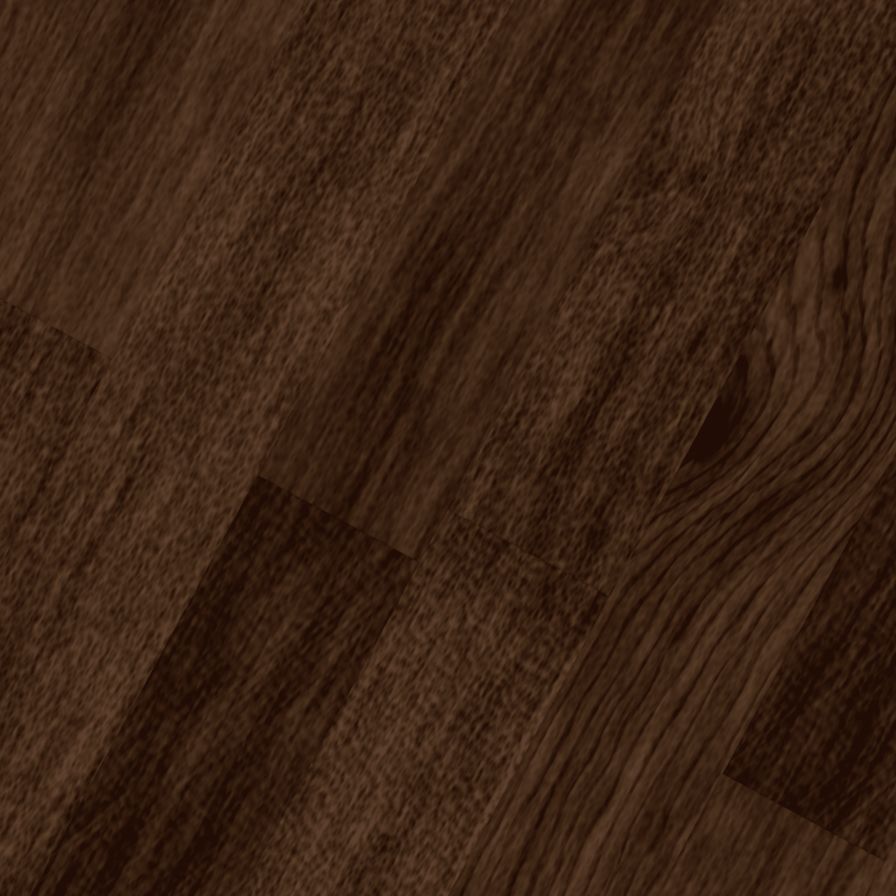
Write a three.js fragment shader that draws this texture.

```glsl
varying vec2 vUv;

#define ALONG vec2(0.475, 0.88)
#define ROW_WIDTH 0.205
#define PLANK_LENGTH 1.6
#define DARK_WOOD vec3(0.125, 0.045, 0.02)
#define LIGHT_WOOD vec3(0.34, 0.23, 0.155)
#define BASE_TONE 0.62
#define STREAKS vec2(17.0, 1.3)
#define GRAIN vec2(75.0, 5.0)
#define FIBRES vec2(230.0, 24.0)
#define PORES vec2(210.0, 85.0)
#define RING_FREQ 310.0
#define SOFTNESS 0.0008

float hash(vec2 p) {
  p = fract(p * vec2(0.1031, 0.1137));
  p += dot(p, p.yx + 33.33);
  return fract((p.x + p.y) * p.x * 7.31);
}

float noise(vec2 p) {
  vec2 cell = floor(p), f = fract(p);
  f = f * f * (3.0 - 2.0 * f);
  float low = mix(hash(cell), hash(cell + vec2(1.0, 0.0)), f.x);
  float high = mix(hash(cell + vec2(0.0, 1.0)), hash(cell + 1.0), f.x);
  return mix(low, high, f.y);
}

// Distance to the nearest scattered cell centre
float cellular(vec2 p) {
  vec2 cell = floor(p);
  float nearest = 2.0;
  for (int y = -1; y <= 1; y++) {
    for (int x = -1; x <= 1; x++) {
      vec2 c = cell + vec2(float(x), float(y));
      vec2 centre = c + vec2(hash(c), hash(c + 57.0));
      nearest = min(nearest, length(centre - p));
    }
  }
  return nearest;
}

// Soft bump, longer along the plank than across
float bump(vec2 p, vec2 centre, float size) {
  vec2 d = (p - centre) * vec2(1.0, 0.6) / size;
  return exp(-dot(d, d));
}

float isKind(float value, float kind) {
  return 1.0 - step(0.5, abs(value - kind));
}

vec3 wood(vec2 uv) {
  // Plank layout: x across, y along
  vec2 p = vec2(dot(uv, vec2(ALONG.y, -ALONG.x)), dot(uv, ALONG));
  float lane = (p.x - 0.03) / ROW_WIDTH;
  float row = floor(lane);
  float start = 0.55 + 0.07 * sin(1.85 * row) - 0.7 * step(2.0, mod(row + 0.5, 3.0));
  float run = (p.y - start) / PLANK_LENGTH;
  float segment = floor(run);
  float kind = row - 3.0 * segment;
  vec2 seed = vec2(row * 37.0 + 211.0, segment * 53.0 + 307.0);

  // Plank characters
  float sawn = isKind(kind, 3.0);
  float pored = isKind(kind, 4.0);
  float flamed = isKind(kind, 2.0);
  float streaked = isKind(kind, 0.0);
  float speckled = max(pored, max(isKind(kind, -1.0), isKind(kind, 1.0)));

  // Knots and the arched grain around them
  vec2 edgeKnot = vec2(0.452, 0.835), smallKnot = vec2(0.495, 1.052);
  vec2 paleKnot = vec2(0.291, 1.064);
  float inRow1 = isKind(row, 1.0);
  float knots = flamed * (bump(p, edgeKnot, 0.016) + bump(p, smallKnot, 0.008))
    + inRow1 * 0.6 * bump(p, paleKnot + 0.012, 0.01);
  float halo = flamed * bump(p, edgeKnot, 0.055) + inRow1 * 0.4 * bump(p, paleKnot, 0.04);
  float wobble = noise(p * vec2(9.0, 5.0) + seed) + 0.25 * noise(p * vec2(34.0, 20.0) + seed);
  float across = p.x + 0.018 * wobble;
  across -= flamed * (0.11 * bump(p, vec2(0.56, 0.93), 0.1) + 0.06 * bump(p, edgeKnot, 0.06));
  across -= inRow1 * 0.045 * bump(p, paleKnot, 0.045);
  vec2 g = vec2(across, p.y);
  vec2 straight = vec2(mix(p.x, across, 0.3), p.y);

  // Grain from broad streaks down to fibres
  float broad = noise(g * STREAKS + seed) - 0.5;
  float grain = noise(g * GRAIN + seed) - 0.5;
  float fibre = noise(straight * FIBRES + seed) - 0.5;
  float fleck = noise(straight * vec2(330.0, 130.0) + seed) - 0.5;
  float patches = noise(p * vec2(6.0, 3.0) + seed + 19.0) - 0.5;
  float pore = cellular(straight * PORES + seed) - 0.47;
  float rings = smoothstep(0.45, 1.0, sin(across * RING_FREQ + 3.0 * wobble + 1.6 * fibre));
  float ripple = sin(p.y * 390.0 + p.x * 160.0 + 7.0 * noise(p * vec2(50.0, 28.0)) + 2.0 * fleck);
  float scratch = noise(vec2(p.x * 240.0 - p.y * 95.0, p.y * 9.0)) - 0.5;

  float tone = BASE_TONE + 0.1 * (hash(seed) - 0.5);
  tone += (0.24 + 0.4 * streaked) * broad + 0.38 * grain + 0.42 * fibre + 0.22 * patches;
  tone += (0.25 + 0.3 * speckled) * pore + (0.25 + 0.2 * speckled) * fleck;
  tone -= (0.09 + 0.24 * flamed) * rings;
  tone += (0.07 * sawn + 0.1 * pored) * ripple + 0.3 * sawn * scratch;
  tone -= 0.3 * sawn;
  tone += pored * (0.1 - 0.3 * smoothstep(-0.11, -0.03, run * PLANK_LENGTH));
  tone -= 0.75 * knots + 0.36 * halo;

  // Fine seams between planks
  float side = min(fract(lane), 1.0 - fract(lane)) * ROW_WIDTH;
  float end = min(fract(run), 1.0 - fract(run)) * PLANK_LENGTH;
  tone -= 0.1 * (1.0 - smoothstep(0.0, 0.0025, min(side, end)));

  vec3 blend = pow(vec3(clamp(tone, 0.0, 1.1)), vec3(1.0, 1.0, 1.3));
  return mix(DARK_WOOD, LIGHT_WOOD, blend);
}

void main() {
  // Average four nearby samples for smooth edges
  vec3 color = vec3(0.0);
  for (int i = 0; i < 4; i++) {
    vec2 corner = vec2(mod(float(i), 2.0), floor(float(i) / 2.0)) - 0.5;
    color += 0.25 * wood(vUv + corner * SOFTNESS);
  }
  gl_FragColor = vec4(color, 1.0);
}
```
